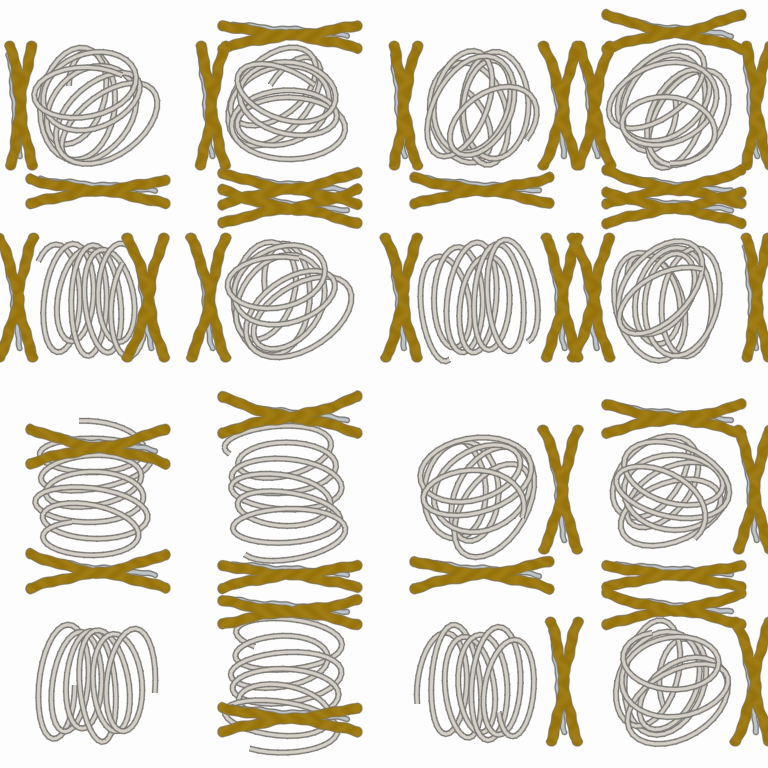
A Shadertoy shader for this pattern:

```glsl
// Grid of looping wire coils, fenced on varying sides by pairs of crossed golden strokes.

const float TAU = 6.2831853;
const float GRID = 4.0;                       // cells per canvas side
const vec2  CELL_SHIFT = vec2(0.01, 0.05);    // grid offset, in cells

const vec3 PAPER   = vec3(0.992);
const vec3 WIRE    = vec3(0.83, 0.815, 0.785);
const vec3 OUTLINE = vec3(0.47, 0.46, 0.44);
const vec3 BLUISH  = vec3(0.74, 0.77, 0.79);
const vec3 GOLD    = vec3(0.61, 0.47, 0.06);
const vec3 RIM     = vec3(0.50, 0.45, 0.32);

// Sizes in cells
const float WIRE_CORE = 0.0085;
const float WIRE_EDGE = 0.0155;
const float GOLD_CORE = 0.0225;
const float GOLD_EDGE = 0.0280;
const float SPREAD    = 0.075;
const float SOFTNESS  = 0.0045;
const float COIL_HEIGHT = 0.27;
const float COIL_TURNS  = 6.0;
const int   SEGMENTS    = 190;

float hash(vec2 p) {
    return fract(sin(dot(p, vec2(127.1, 311.7))) * 43758.545);
}

// Coverage of a band of given half width
float band(float d, float halfWidth, float soft) {
    return 1.0 - smoothstep(halfWidth - soft, halfWidth + soft, d);
}

// Which sides carry strokes: left, right, top, bottom
vec4 fencedSides(vec2 cell) {
    vec4 s = vec4(step(cell.y, 1.5), step(1.5, cell.x),
                  mod(cell.x, 2.0), 1.0 - mod(cell.y, 2.0));
    if (cell == vec2(0, 1)) s.y = 1.0;
    if (cell == vec2(0, 2)) s.z = 1.0;
    if (cell == vec2(1, 3)) s.w = 1.0;
    return s;
}

// Distance of each side's strokes from the cell centre
vec4 sideOffsets(vec2 cell) {
    bool firstColumn = cell.x < 0.5;
    return vec4(-0.41, firstColumn ? 0.27 : 0.425,
                firstColumn ? -0.21 : (cell.y == 1.0 ? -0.46 : -0.37),
                cell.y > 2.5 ? 0.19 : 0.44);
}

// Distance to a hand-drawn stroke along x that bends through the crossing
float strokeDistance(vec2 p, float halfLength, float spread, float seed) {
    float u = clamp(p.x / halfLength, -1.0, 1.0) - 0.3 * (seed - 0.5);
    float wobble = 0.004 * sin(u * 9.0 + seed * 40.0) + 0.002 * sin(u * 23.0 + seed * 70.0);
    float bend = spread * u * (0.5 + 0.5 * abs(u)) + wobble;
    float slope = spread * (0.5 + abs(u)) / halfLength;
    float across = (p.y - bend) * inversesqrt(1.0 + slope * slope);
    return length(vec2(max(abs(p.x) - halfLength, 0.0), across));
}

// Point on a coil, t in 0..1; lean 0 is a lying spring, 1 standing, 0.5 a ball
vec2 coilPoint(float t, float lean, float seed) {
    float mixing = 4.0 * lean * (1.0 - lean);
    float a = TAU * (COIL_TURNS * t + seed);
    float size = 1.0 + 0.10 * sin(a * 0.37 + seed * 9.0) + 0.05 * sin(a * 0.71 + seed * 31.0);
    float drift = mix((0.21 + 0.05 * lean) * (2.0 * t - 1.0),
                      0.13 * sin(TAU * t * 1.5 + seed * 5.0), mixing);
    vec2 p = vec2(drift + mix(0.11, 0.16, mixing) * cos(a), COIL_HEIGHT * size * sin(a));
    float turn = TAU * 0.25 * smoothstep(0.2, 0.8, lean) + 1.7 * mixing * (t - 0.5)
               + 0.13 * sin(t * 7.0 + seed * 20.0);
    float c = cos(turn), s = sin(turn);
    return vec2(c * p.x - s * p.y, s * p.x + c * p.y);
}

// Lays the coil down piece by piece, so later loops pass over earlier ones
vec3 drawCoil(vec3 color, vec2 p, vec2 cell, float soft) {
    vec4 s = fencedSides(cell);
    float lean = (s.z + s.w) / max(dot(s, vec4(1)), 1.0);
    float seed = hash(cell + 3.7);
    vec2 a = coilPoint(0.0, lean, seed);
    for (int i = 1; i <= SEGMENTS; i++) {
        vec2 b = coilPoint(float(i) / float(SEGMENTS), lean, seed);
        vec2 dir = b - a;
        float len = length(dir);
        dir /= max(len, 1e-5);
        vec2 q = p - a;
        float along = dot(q, dir), d = abs(q.x * dir.y - q.y * dir.x);
        if (along > -0.004 && along < len + 0.004 && d < WIRE_EDGE + soft) {
            vec3 tube = mix(OUTLINE, WIRE, band(d, WIRE_CORE, soft));
            color = mix(color, tube, band(d, WIRE_EDGE, soft));
        }
        a = b;
    }
    return color;
}

void mainImage(out vec4 fragColor, in vec2 fragCoord) {
    vec2 p = GRID * fragCoord / iResolution.xy;
    p.y = GRID - p.y;
    p -= CELL_SHIFT;
    float soft = max(SOFTNESS, 0.6 * GRID / iResolution.y);
    vec2 home = floor(p);

    vec3 color = PAPER;
    if (home == clamp(home, 0.0, GRID - 1.0))
        color = drawCoil(color, p - home - vec2(0.48, 0.51), home, soft);

    // Nearest golden stroke and thin wire among the neighbouring cells
    float goldD = 1.0, wireD = 1.0;
    for (int n = 0; n < 9; n++) {
        vec2 cell = home + vec2(n % 3 - 1, n / 3 - 1);
        if (cell != clamp(cell, 0.0, GRID - 1.0)) continue;
        vec4 sides = fencedSides(cell), offsets = sideOffsets(cell);
        vec2 q = p - cell - 0.5;
        for (int k = 0; k < 4; k++) {
            if (sides[k] < 0.5) continue;
            bool upright = k < 2;
            vec2 local = upright ? vec2(q.y, q.x - offsets[k]) : vec2(q.x, q.y - offsets[k]);
            float halfLength = upright ? 0.31 : 0.35;
            float seed = hash(cell * 5.0 + float(k));
            float spread = SPREAD * (0.75 + 0.5 * seed);
            goldD = min(goldD, strokeDistance(local, halfLength, spread, seed));
            goldD = min(goldD, strokeDistance(local, halfLength, -spread, 1.0 - seed));
            wireD = min(wireD, strokeDistance(local + vec2(0.0, 0.03), halfLength * 0.85, spread * 0.5, seed));
        }
    }
    vec3 thin = mix(OUTLINE, BLUISH, band(wireD, WIRE_CORE, soft));
    color = mix(color, thin, band(wireD, WIRE_EDGE, soft));
    float grain = 0.02 * sin(p.x * 61.0 + 2.0 * sin(p.y * 47.0));
    vec3 paint = mix(RIM, GOLD + grain, band(goldD, GOLD_CORE, soft));
    color = mix(color, paint, band(goldD, GOLD_EDGE, soft));
    fragColor = vec4(color, 1.0);
}
```
